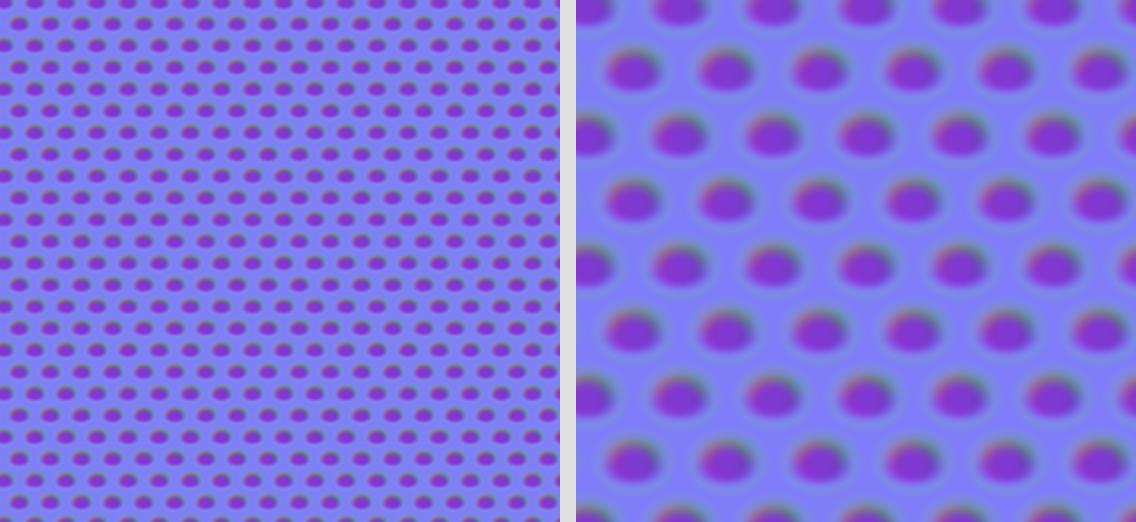
Left, the full canvas; right, a detail of the centre.
This texture map is drawn by a Shadertoy shader. Its source:

```glsl
float bell(float x, float width) {
    x /= width;
    return exp(-x * x);
}

// Colour offset of one dimple from the flat surface; p.x spans one column
vec3 dimple(vec2 p) {
    float e = length(p * vec2(1.0, 1.2));
    float side = p.x / max(e, 0.05);

    // Downward-facing dome with a broad, nearly flat base
    vec2 q = p + vec2(0.0, 0.07);
    float dome = length(q * vec2(0.95, q.y > 0.0 ? 1.1 : 1.65));
    float core = 1.0 - smoothstep(0.13, 0.37, dome);

    // Arched upper wall, warm on the left and teal on the right
    float wall = bell(e - 0.24, 0.1);
    float upper = wall * smoothstep(-0.16, 0.2, p.y);
    float halo = bell(e - 0.4, 0.09) * (0.8 - 0.6 * p.y);

    vec3 tint = core * vec3(0.0, -0.275, -0.15);
    tint += upper * vec3(-0.005, 0.055 * (1.0 - core), -0.33);
    tint += mix(wall, upper, 0.6) * side * vec3(-0.13, 0.04, -0.03);
    tint += halo * vec3(-0.015, 0.045, -0.075);
    return tint * (1.0 - smoothstep(0.38, 0.5, e));
}

void mainImage(out vec4 fragColor, in vec2 fragCoord) {
    vec2 uv = fragCoord / iResolution.xy;

    // 18 columns and 24 staggered rows, counted from the top
    vec2 grid = vec2(uv.x, 1.0 - uv.y) * vec2(18.0, 24.0) - vec2(0.115, 0.07);
    float nearest = floor(grid.y + 0.5);

    vec3 color = vec3(0.5, 0.495, 0.975);
    for (int i = -1; i <= 1; i++) {
        float row = nearest + float(i);
        float x = fract(grid.x - 0.5 * mod(row, 2.0) + 0.5) - 0.5;
        color += dimple(vec2(x, (row - grid.y) * 0.7));
    }
    fragColor = vec4(clamp(color, 0.0, 1.0), 1.0);
}
```
